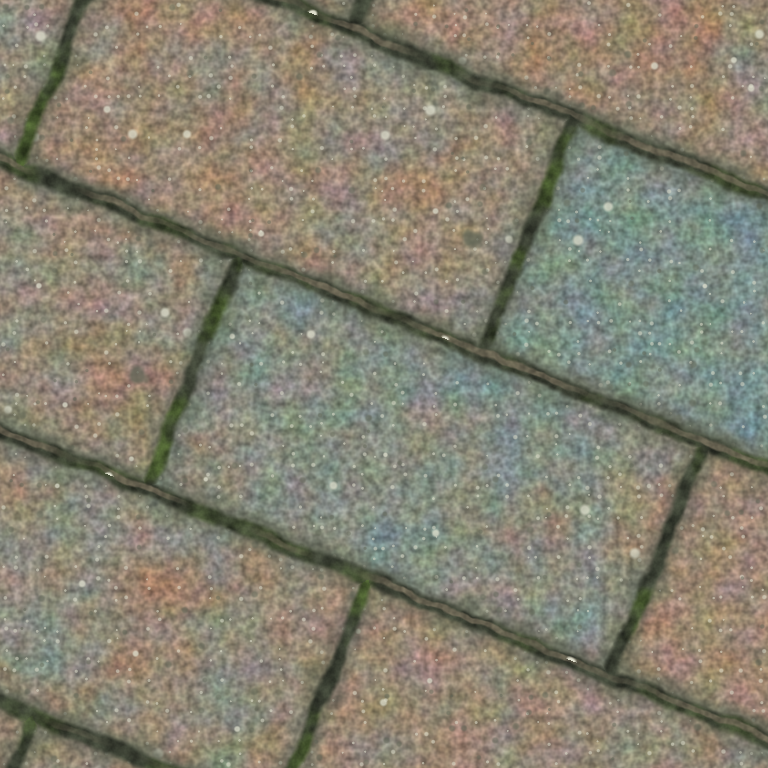
Write a three.js fragment shader that draws this texture.

```glsl
// Slanted running-bond paving bricks, warm and cool, with mossy joints and stone grain.
varying vec2 vUv;

// Layout, in canvas units
const float TILT = 0.382;
const vec2 BRICK = vec2(0.651, 0.328);
const vec2 ORIGIN = vec2(-0.211, -0.463);
const float ROW_SHIFT = 0.3125;
const float ROW_JOINT = 0.0095;
const float END_JOINT = 0.0085;
const float RIM = 0.026;
const float SOFT = 0.0045;

// Surface strength
const float WOBBLE = 0.007;
const float GRAIN = 0.32;
const float MOTTLE = 0.55;
const float CHROMA = 0.075;

// Colours
const vec3 WARM = vec3(0.605, 0.525, 0.445);
const vec3 COOL = vec3(0.485, 0.555, 0.525);
const vec3 RUST = vec3(0.61, 0.48, 0.39);
const vec3 STAIN = vec3(0.38, 0.40, 0.34);
const vec3 SOIL = vec3(0.23, 0.25, 0.20);
const vec3 MOSS = vec3(0.27, 0.34, 0.17);
const vec3 RIDGE = vec3(0.44, 0.41, 0.34);
const vec3 CHIP = vec3(0.87, 0.87, 0.80);

float hash(vec2 p) {
  return fract(sin(dot(p, vec2(127.1, 311.7))) * 43758.5);
}

vec2 hash2(vec2 p) {
  return vec2(hash(p), hash(p + 37.2));
}

float corner(vec2 cell, vec2 f, vec2 o) {
  float a = 6.2832 * hash(cell + o);
  return dot(vec2(cos(a), sin(a)), f - o);
}

// Gradient noise, about -0.7 to 0.7
float noise(vec2 p) {
  vec2 c = floor(p), f = fract(p);
  vec2 w = f * f * f * (f * (f * 6.0 - 15.0) + 10.0);
  vec2 e = vec2(1.0, 0.0);
  return mix(mix(corner(c, f, e.yy), corner(c, f, e.xy), w.x),
             mix(corner(c, f, e.yx), corner(c, f, e.xx), w.x), w.y);
}

float fbm(vec2 p) {
  float sum = 0.0, amp = 1.0;
  for (int i = 0; i < 4; i++) {
    sum += amp * noise(p);
    p = p * 2.03 + 11.7;
    amp *= 0.5;
  }
  return sum;
}

// One dot in a random share of the cells
float fleck(vec2 p, float density) {
  vec2 id = floor(p);
  float size = 0.12 + 0.18 * hash(id + 17.0);
  float d = length(fract(p) - 0.3 - 0.4 * hash2(id));
  return step(1.0 - density, hash(id + 5.3)) * (1.0 - smoothstep(0.4 * size, size, d));
}

void main() {
  // Brick cell: rows count downward, columns to the right
  vec2 p = vec2(vUv.x, 1.0 - vUv.y);
  float c = cos(TILT), s = sin(TILT);
  vec2 q = vec2(p.x * c + p.y * s, p.y * c - p.x * s) - ORIGIN;
  float row = floor(q.y / BRICK.y);
  q.x -= row * ROW_SHIFT;
  float col = floor(q.x / BRICK.x);
  vec2 local = q - vec2(col, row) * BRICK;
  vec2 id = vec2(col, row);

  // Signed offsets from the nearest joints, with worn edges
  vec2 away = local - BRICK * step(0.5 * BRICK, local);
  away += WOBBLE * vec2(fbm(p * 17.0), fbm(p * 17.0 + 50.0));
  float rowGap = abs(away.y) - ROW_JOINT;
  float endGap = abs(away.x) - END_JOINT;
  float gap = min(rowGap, endGap);

  // Brick tone: alternating warm and cool, drifting along each brick
  float odd = mod(col + row, 2.0);
  float along = local.x / BRICK.x - 0.5;
  float cool = mix(0.7 + 0.3 * col, 0.2 - 0.12 * col, odd);
  cool += along * mix(-0.4, 0.35, odd) + MOTTLE * fbm(p * 5.0 + id * 9.1);
  vec3 color = mix(WARM, COOL, clamp(cool, 0.0, 1.0));
  float rust = smoothstep(0.05, 0.4, fbm(p * 6.0 + id * 3.7 + 20.0));
  color = mix(color, RUST, 0.5 * rust * (1.0 - smoothstep(0.5, 0.9, cool)));
  color += CHROMA * vec3(fbm(p * 19.0), 0.6 * fbm(p * 19.0 + 31.0), fbm(p * 19.0 + 73.0));

  // Stone grain and mineral flecks
  float grain = noise(p * 115.0) + 0.6 * noise(p * 58.0 + 8.0) + 0.5 * noise(p * 210.0);
  color *= 1.0 + GRAIN * grain;
  color = mix(color, CHIP, 0.55 * fleck(p * 75.0, 0.22));
  color = mix(color, CHIP, 0.75 * fleck(p * 31.0 + 4.0, 0.04));
  color = mix(color, STAIN, 0.5 * fleck(p * 47.0 + 9.0, 0.12));

  // Dark pit near the right end of each warm brick
  float pit = length((local - BRICK * vec2(0.9, 0.59)) * vec2(0.8, 1.0));
  pit += 0.006 * noise(p * 70.0);
  color = mix(color, STAIN, 0.75 * odd * (1.0 - smoothstep(0.005, 0.014, pit)));

  // Stained rim, heavier on the lower edge
  float rim = 1.0 - smoothstep(0.0, RIM, gap + 0.012 * fbm(p * 24.0 + 15.0));
  float lower = step(away.y, 0.0) * (1.0 - smoothstep(0.0, RIM, rowGap));
  color = mix(color, STAIN * (1.0 + 0.2 * grain), rim * (0.55 + 0.25 * lower));

  // Joint fill: soil, patches of moss, and a thin ridge along the rows
  float patches = fbm(p * 11.0 + 40.0);
  float mossy = smoothstep(-0.1, 0.5, patches) * mix(0.45, 0.9, step(endGap, rowGap));
  vec3 fill = mix(SOIL, MOSS, mossy) * (1.0 + 0.6 * fbm(p * 45.0));
  float ridge = 1.0 - smoothstep(0.002, 0.0055, abs(away.y + 0.002));
  ridge *= smoothstep(-0.35, 0.25, noise(p * 8.0 + 3.0));
  fill = mix(fill, RIDGE * (1.0 + 0.3 * grain), 0.8 * ridge);
  color = mix(color, fill, 1.0 - smoothstep(-SOFT, SOFT, gap));

  // Pale chip lodged beside the lower right corner
  vec2 chipAt = BRICK * vec2(0.93, 1.0) + vec2(0.02 * (hash(id) - 0.5), 0.002);
  float chipSize = 0.006 + 0.003 * hash(id + 2.0);
  float chip = length(local - chipAt) + 0.003 * noise(p * 90.0);
  color = mix(color, CHIP, 1.0 - smoothstep(chipSize - SOFT, chipSize, chip));

  gl_FragColor = vec4(clamp(color, 0.0, 1.0), 1.0);
}
```
